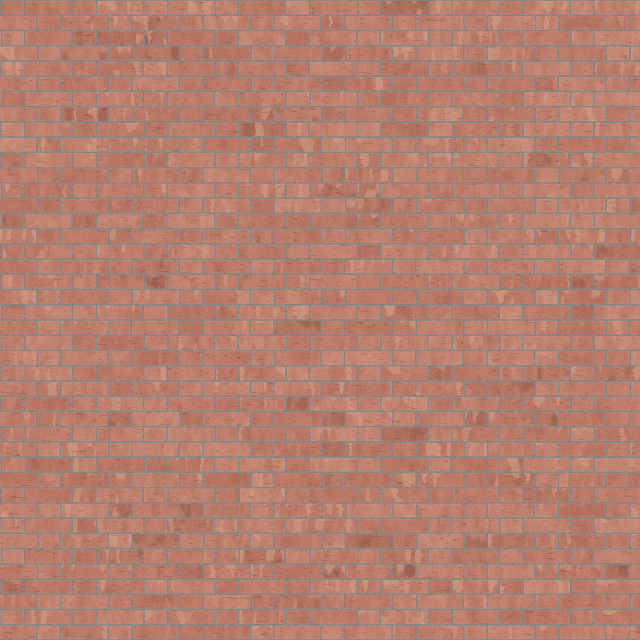
A WebGL 2 fragment shader for this texture:

```glsl
#version 300 es
precision highp float;
// Flemish bond brick wall: long and short bricks alternate along each course,
// every other course shifted by half a period. Each brick gets its own tone,
// then noise adds kiln blotches, pale drips, fine cracks and grain.

uniform vec2 u_resolution;
out vec4 fragColor;

const float COURSES = 42.0;
const float PERIODS = 9.0;           // stretcher + header pairs across
const float HEADER_HALF = 0.166;     // half a header, in periods
const float BOND_SHIFT = 0.188;      // header centre, in periods
const float JOINT_HALF = 0.00132;    // half a mortar joint, in canvas units

const vec3 CLAY_DEEP = vec3(0.715, 0.445, 0.375);
const vec3 CLAY_LIGHT = vec3(0.785, 0.550, 0.470);
const vec3 CLAY_BURNT = vec3(0.615, 0.385, 0.320);
const vec3 DRIP_PALE = vec3(0.815, 0.620, 0.520);
const vec3 MORTAR = vec3(0.525, 0.520, 0.520);

float hash(vec2 p) {
  return fract(sin(dot(p, vec2(127.1, 311.7))) * 43758.5453);
}

float noise(vec2 p) {
  vec2 i = floor(p), f = fract(p);
  f = f * f * (3.0 - 2.0 * f);
  return mix(mix(hash(i), hash(i + vec2(1, 0)), f.x),
             mix(hash(i + vec2(0, 1)), hash(i + vec2(1, 1)), f.x), f.y);
}

float fbm(vec2 p) {
  float sum = 0.0, amp = 0.5;
  for (int i = 0; i < 3; i++) {
    sum += amp * noise(p);
    p = p * 2.03 + 17.3;
    amp *= 0.5;
  }
  return sum / 0.875;
}

// Returns brick id (xy), height within the course (z), distance to joint axis (w)
vec4 flemishBond(vec2 uv) {
  float y = uv.y * COURSES;
  float row = floor(y), v = fract(y);
  float x = uv.x * PERIODS - BOND_SHIFT + 0.5 * (1.0 - mod(row, 2.0));
  float col = floor(x + 0.5), u = x - col;
  float wrapped = mod(col, PERIODS);

  // Slightly uneven header ends
  float left = -HEADER_HALF + 0.018 * (hash(vec2(wrapped, row)) - 0.5);
  float right = HEADER_HALF + 0.018 * (hash(vec2(wrapped + 31.0, row)) - 0.5);

  // Even ids are headers, odd ids the stretchers to their right
  float slot = u < left ? -1.0 : (u > right ? 1.0 : 0.0);
  float id = mod(2.0 * col + slot, 2.0 * PERIODS);
  float across = min(abs(u - left), abs(u - right)) / PERIODS;
  float along = min(v, 1.0 - v) / COURSES;
  return vec4(id, row, v, min(across, along));
}

vec3 brickColor(vec2 uv, vec2 id, float v) {
  float tone = hash(id + 3.7);
  vec2 p = uv + 7.0 * vec2(hash(id + 11.0), hash(id + 23.0));

  // Base tone with soft vertical streaks
  float streak = fbm(p * vec2(95.0, 45.0));
  vec3 color = mix(CLAY_DEEP, CLAY_LIGHT,
                   clamp(0.52 + 0.6 * (tone - 0.5) + 0.9 * (streak - 0.5), 0.0, 1.0));

  // Kiln blotches, much heavier on a few bricks
  float burnt = smoothstep(0.78, 1.0, hash(id + 41.0));
  float blotch = smoothstep(0.50, 0.78, fbm(p * vec2(70.0, 38.0) + 5.0));
  color = mix(color, CLAY_BURNT, 0.38 * burnt + blotch * (0.25 + 0.4 * burnt));

  // Pale drips that narrow towards the bottom of the brick
  float marked = smoothstep(0.35, 0.75, hash(id + 57.0));
  float wobble = 0.5 * noise(p * vec2(160.0, 190.0));
  float drip = noise(vec2(p.x * 125.0 + wobble, p.y * 28.0)) + 0.16 * (v - 0.5);
  color = mix(color, DRIP_PALE, 0.62 * marked * smoothstep(0.70, 0.80, drip));

  // Short horizontal cracks and fine grain
  float crack = smoothstep(0.80, 0.92, noise(p * vec2(105.0, 520.0) + 9.0));
  float pit = smoothstep(0.86, 0.97, noise(p * 330.0));
  float grain = noise(p * 610.0) - 0.5;
  return color * (1.0 - 0.12 * crack) + 0.055 * grain + 0.05 * pit;
}

vec3 mortarColor(vec2 uv) {
  return MORTAR + 0.09 * (noise(uv * 560.0) - 0.5);
}

void main() {
  vec2 uv = gl_FragCoord.xy / u_resolution;
  float pixel = 1.0 / min(u_resolution.x, u_resolution.y);

  vec4 bond = flemishBond(uv);
  float ragged = 0.0005 * (noise(uv * 300.0) - 0.5);
  float edge = bond.w + ragged - JOINT_HALF;

  // Worn arris: a thin lighter rim around each brick
  vec3 brick = brickColor(uv, bond.xy, bond.z);
  brick += 0.025 * (1.0 - smoothstep(0.0, 0.0022, edge));

  float coverage = smoothstep(-0.6 * pixel, 0.6 * pixel, edge);
  fragColor = vec4(mix(mortarColor(uv), brick, coverage), 1.0);
}
```
